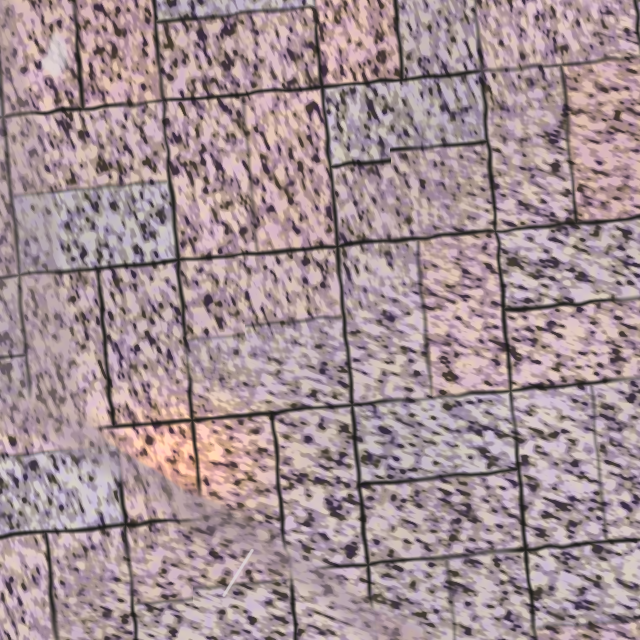
Write a WebGL 1 fragment shader that draws this texture.

```glsl
precision highp float;
// Worn basket-weave paving: square blocks of two bricks, turned alternately.
// A tilted checker grid gives the bricks, stretched noise gives the stone grain,
// and a shifted area at the lower left meets the rest along a blurred seam.

uniform vec2 u_resolution;

const float BLOCK = 0.25;                      // side of a two-brick block
const float TILT = 0.093;                      // grid rotation in radians
const vec2 MAIN_ORIGIN = vec2(0.527, 0.616);   // a block corner
const vec2 SHIFT_ORIGIN = vec2(0.445, 0.203);  // block corner in shifted area
const float JOINT_HALF = 0.0115;               // joint half width, in blocks
const float JOINT_WOBBLE = 0.018;
const vec2 GRAIN_FREQ = vec2(64.0, 138.0);     // along and across the specks
const float STEEP_GRAIN = 1.95;                // speck angle, upper left
const float FLAT_GRAIN = -0.35;                // speck angle, lower right

const vec3 JOINT_COLOR = vec3(0.10, 0.10, 0.09);
const vec3 PIT_COLOR = vec3(0.25, 0.21, 0.23);
const vec3 STONE_COLOR = vec3(0.65, 0.58, 0.60);
const vec3 LIGHT_COLOR = vec3(0.84, 0.78, 0.78);
const vec3 PINK_TINT = vec3(1.06, 0.96, 0.95);
const vec3 GREY_TINT = vec3(0.95, 0.98, 1.02);
const vec3 HAZE_COLOR = vec3(0.63, 0.56, 0.59);
const vec3 GLOW_GAIN = vec3(0.30, 0.10, -0.08);
const vec3 SCUFF_COLOR = vec3(0.88, 0.85, 0.86);

float hash(vec2 p) {
  vec3 q = fract(vec3(p.xyx) * 0.1031);
  q += dot(q, q.yzx + 33.33);
  return fract((q.x + q.y) * q.z);
}

float noise(vec2 p) {
  vec2 i = floor(p), f = fract(p);
  f = f * f * (3.0 - 2.0 * f);
  return mix(mix(hash(i), hash(i + vec2(1.0, 0.0)), f.x),
             mix(hash(i + vec2(0.0, 1.0)), hash(i + 1.0), f.x), f.y);
}

// Coordinates of p in axes turned by the given angle.
vec2 turn(vec2 p, float angle) {
  float c = cos(angle), s = sin(angle);
  return vec2(c * p.x + s * p.y, c * p.y - s * p.x);
}

float grain(vec2 uv, float angle) {
  vec2 q = turn(uv, angle) * GRAIN_FREQ + 300.0;
  return 0.65 * noise(q) + 0.35 * noise(q * 1.9 + 41.0);
}

// Returns joint darkness in x and a random brick shade in y.
vec2 paving(vec2 uv, vec2 origin, float pixel) {
  vec2 p = turn(uv - origin, TILT) / BLOCK;
  vec2 wobble = vec2(noise(uv * 42.0 + 9.0), noise(uv * 42.0 + 77.0));
  p += JOINT_WOBBLE * (wobble - 0.5);
  vec2 id = floor(p), f = p - id;
  float upright = mod(id.x + id.y, 2.0);
  // Some level splits step up part of the way along.
  float jog = 0.06 * step(0.38, f.x) * (1.0 - step(0.5, abs(id.x - id.y)));
  float across = mix(f.y - jog, f.x, upright) - 0.5;

  vec2 edge = min(f, 1.0 - f);
  float soft = 0.007 + pixel / BLOCK;
  float width = JOINT_HALF * (0.7 + 0.6 * noise(uv * 30.0 + 5.0));
  float rim = 1.0 - smoothstep(width - soft, width + soft, min(edge.x, edge.y));
  float split = 1.0 - smoothstep(width - soft, width + soft, abs(across));
  float wear = smoothstep(0.12, 0.42, noise(uv * 9.0 + 17.0));
  float splitWear = mix(0.4, 1.0, smoothstep(0.1, 0.4, hash(id + 63.0)));
  float joint = max(rim * mix(0.45, 1.0, wear), split * splitWear * mix(0.6, 1.0, wear));
  return vec2(joint, hash(id * 2.0 + step(0.0, across) + 120.0));
}

float segmentDistance(vec2 p, vec2 a, vec2 b) {
  vec2 ab = b - a;
  return length(p - a - ab * clamp(dot(p - a, ab) / dot(ab, ab), 0.0, 1.0));
}

void main() {
  vec2 uv = gl_FragCoord.xy / u_resolution;
  float pixel = 1.0 / min(u_resolution.x, u_resolution.y);

  // Shifted area, its seam, and the hazy strip on the left
  float ragged = 0.018 * (noise(uv * 14.0 + 31.0) - 0.5);
  float side = min(0.375 - uv.y, (0.417 - 0.617 * uv.x - uv.y) * 0.85) + ragged;
  float shifted = smoothstep(-0.004, 0.004, side);
  float seam = 1.0 - smoothstep(0.008, 0.045, abs(side - 0.018));
  float strip = 1.0 - smoothstep(-0.008, 0.008, uv.x - 0.02 - 0.18 * (1.0 - uv.y) + ragged);
  strip *= 1.0 - shifted;
  vec2 brick = mix(paving(uv, MAIN_ORIGIN, pixel), paving(uv, SHIFT_ORIGIN, pixel), shifted);

  // Speckled stone, with specks that lie flatter toward the lower right
  float flatness = smoothstep(-0.15, 0.25, uv.x - uv.y + 0.3 * (noise(uv * 5.0) - 0.5));
  float speck = mix(grain(uv, STEEP_GRAIN), grain(uv, FLAT_GRAIN), flatness);
  vec3 color = mix(PIT_COLOR, STONE_COLOR, smoothstep(0.19, 0.43, speck));
  color = mix(color, LIGHT_COLOR, smoothstep(0.44, 0.68, speck));
  float hue = noise(uv * 95.0 + 211.0) - 0.5;
  color += hue * vec3(0.05, 0.08, -0.10);
  color *= mix(GREY_TINT, PINK_TINT, brick.y) * (0.94 + 0.12 * noise(uv * 6.0 + 50.0));

  // Haze, warm glow and joints
  color = mix(color, HAZE_COLOR, max(0.5 * seam, 0.42 * strip));
  vec2 glowOffset = (uv - vec2(0.29, 0.28)) * vec2(1.0, 1.4);
  color *= 1.0 + GLOW_GAIN * exp(-dot(glowOffset, glowOffset) / 0.016) * (1.0 - shifted);
  color = mix(color, JOINT_COLOR, 0.92 * brick.x * (1.0 - 0.8 * seam) * (1.0 - 0.35 * strip));

  // Pale scuff and a stray straw
  float scuff = length((uv - vec2(0.082, 0.907)) * vec2(1.6, 1.0)) + 0.03 * noise(uv * 70.0);
  color = mix(color, SCUFF_COLOR, 0.75 * (1.0 - smoothstep(0.03, 0.055, scuff)));
  float straw = segmentDistance(uv, vec2(0.35, 0.07), vec2(0.394, 0.14));
  color = mix(color, SCUFF_COLOR, 0.8 * (1.0 - smoothstep(0.001, 0.002 + pixel, straw)));
  gl_FragColor = vec4(clamp(color, 0.0, 1.0), 1.0);
}
```
